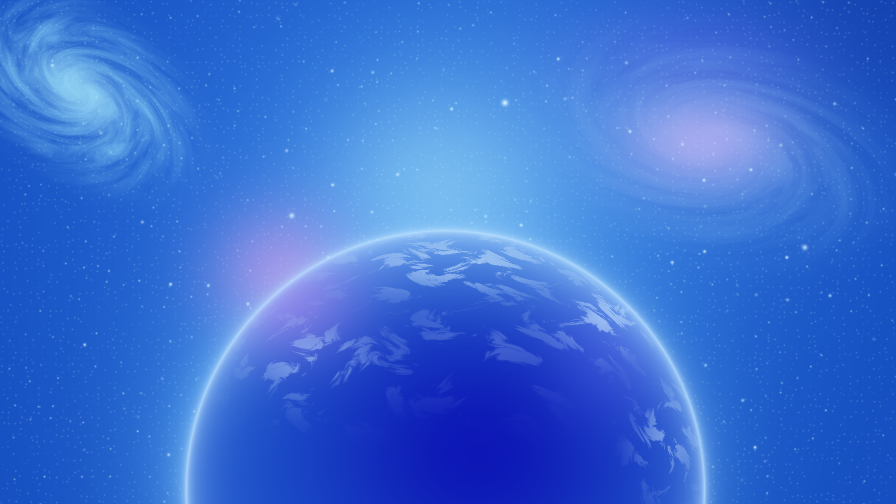
Write a WebGL 1 fragment shader that draws this background.

```glsl
precision highp float;
// A blue planet rising with a glowing rim, between two galaxies and scattered stars.
uniform vec2 u_resolution;

vec2 hash2(vec2 cell) {
  return fract(sin(vec2(dot(cell, vec2(127.1, 311.7)), dot(cell, vec2(269.5, 183.3)))) * 4375.85);
}

// Soft elliptical spot
float blob(vec2 p, vec2 center, vec2 size) {
  vec2 q = (p - center) / size;
  return exp(-dot(q, q));
}

// Warped layered sines, roughly -1 to 1
float waves(vec2 p) {
  float sum = 0.0, amp = 0.5;
  for (int i = 0; i < 6; i++) {
    p += 0.6 * sin(p.yx + float(i) * 1.7);
    sum += amp * sin(p.x) * sin(p.y);
    p = mat2(0.8, 0.6, -0.6, 0.8) * p * 1.8;
    amp *= 0.65;
  }
  return sum;
}

// One star per cell, kept away from the cell borders
float starLayer(vec2 p, float cells, float rarity, float radius) {
  vec2 cell = floor(p * cells);
  vec2 rnd = hash2(cell);
  float d = length(fract(p * cells) - 0.2 - 0.6 * rnd) / cells;
  float lit = hash2(cell + 47.0).x;
  return smoothstep(rarity, 1.0, lit) * exp(-d * d / (radius * radius));
}

// Coordinates in the tilted disc of a galaxy, with its edge near length 1
vec2 discSpace(vec2 p, vec2 center, float tilt, vec2 axes) {
  vec2 d = p - center;
  float c = cos(tilt), s = sin(tilt);
  return vec2(c * d.x - s * d.y, s * d.x + c * d.y) / axes;
}

// Texture wound into spiral arms
float spiral(vec2 q, float winding, float detail) {
  float a = winding * log(length(q) + 0.15);
  return waves(mat2(cos(a), sin(a), -sin(a), cos(a)) * q * detail);
}

vec3 sky(vec2 p, float rimDistance) {
  vec3 col = mix(vec3(0.07, 0.29, 0.74), vec3(0.15, 0.42, 0.85), blob(p, vec2(0.85, 0.6), vec2(0.75, 0.65)));
  col = mix(col, vec3(0.07, 0.23, 0.65), 0.6 * blob(p, vec2(1.78, 1.0), vec2(0.3, 0.25)));

  // Light rising behind the planet
  col = mix(col, vec3(0.31, 0.62, 0.92), 0.65 * blob(p, vec2(0.98, 0.66), vec2(0.42, 0.34)));
  col = mix(col, vec3(0.56, 0.80, 0.95), 0.8 * blob(p, vec2(0.87, 0.60), vec2(0.22, 0.21)));
  float leftSide = 1.0 - smoothstep(0.5, 1.3, p.x);
  col = mix(col, vec3(0.36, 0.68, 0.95), (0.3 + 0.35 * leftSide) * exp(-rimDistance * 9.0));
  col = mix(col, vec3(0.72, 0.59, 0.91), 0.75 * blob(p, vec2(0.56, 0.46), vec2(0.14, 0.13)));

  // Left galaxy: grainy and pale blue
  vec2 q = discSpace(p, vec2(0.157, 0.819), 0.6, vec2(0.27, 0.165));
  float r = length(q);
  float arms = spiral(q, 2.2, 9.0);
  float disc = (1.0 - smoothstep(0.45, 1.2, r)) * clamp(0.42 + 0.6 * arms, 0.0, 1.0);
  col = mix(col, vec3(0.45, 0.73, 0.93), 0.8 * disc + 0.2 * exp(-r * r * 2.0));
  col = mix(col, vec3(0.62, 0.87, 0.97), 0.75 * exp(-r * r * 9.0));

  // Right galaxy: wide faint arms around a lilac core
  q = discSpace(p, vec2(1.41, 0.715), 0.27, vec2(0.35, 0.20));
  r = length(q);
  arms = spiral(q, 3.0, 6.0);
  col = mix(col, vec3(0.31, 0.36, 0.86), 0.55 * blob(p, vec2(1.37, 0.88), vec2(0.24, 0.11)));
  disc = (1.0 - smoothstep(0.5, 1.35, r)) * clamp(0.4 + 0.5 * arms, 0.0, 1.0);
  col = mix(col, vec3(0.42, 0.65, 0.92), 0.5 * disc + 0.25 * exp(-r * r * 1.5));
  col = mix(col, vec3(0.68, 0.68, 0.94), 0.9 * blob(p, vec2(1.395, 0.72), vec2(0.16, 0.095)));

  // Fine dust to bright stars
  float stars = 0.22 * starLayer(p, 85.0, 0.3, 0.0017) + 0.5 * starLayer(p + 3.1, 36.0, 0.6, 0.0020)
              + 0.9 * starLayer(p + 7.7, 13.0, 0.65, 0.0030);
  stars += blob(p, vec2(1.002, 0.796), vec2(0.006)) + 0.8 * blob(p, vec2(0.579, 0.572), vec2(0.005))
         + 0.8 * blob(p, vec2(1.597, 0.509), vec2(0.005));
  return mix(col, vec3(0.80, 0.94, 1.0), min(stars, 1.0));
}

vec3 planet(vec2 p, vec2 n, float rimDistance) {
  vec3 col = mix(vec3(0.11, 0.33, 0.79), vec3(0.05, 0.09, 0.71), blob(p, vec2(0.95, 0.10), vec2(0.32, 0.28)));
  col = mix(col, vec3(0.24, 0.29, 0.86), 0.6 * blob(p, vec2(1.22, 0.32), vec2(0.13, 0.15)));

  // Atmosphere, thickest at the top
  float top = smoothstep(0.1, 1.0, n.y);
  col = mix(col, vec3(0.47, 0.70, 0.95), (0.5 + 0.4 * top) * exp(rimDistance * mix(17.0, 8.0, top)));
  col = mix(col, vec3(0.62, 0.50, 0.92), 0.7 * blob(p, vec2(0.57, 0.41), vec2(0.14, 0.12)));

  // Clouds, squeezed toward the limb
  float r2 = dot(n, n);
  float cover = blob(p, vec2(0.91, 0.48), vec2(0.20, 0.055)) + 0.7 * blob(p, vec2(0.62, 0.28), vec2(0.12, 0.08))
              + 0.9 * blob(p, vec2(1.20, 0.37), vec2(0.08, 0.06)) + 0.7 * blob(p, vec2(1.32, 0.13), vec2(0.06, 0.10))
              + 0.35 * blob(p, vec2(0.95, 0.32), vec2(0.20, 0.10));
  float density = waves(n * (1.0 + 0.8 * r2 * r2) * vec2(11.0, 16.0) + 2.0);
  float clouds = smoothstep(0.12, 0.5, density + 0.25 * cover - 0.1) * min(cover, 1.0);
  return mix(col, vec3(0.70, 0.83, 0.97), 0.75 * clouds);
}

void main() {
  vec2 p = (gl_FragCoord.xy - 0.5 * u_resolution) / u_resolution.y + vec2(0.889, 0.5);
  vec2 n = (p - vec2(0.884, 0.028)) / 0.514;
  float rimDistance = (length(n) - 1.0) * 0.514;
  float edge = 1.5 / u_resolution.y;
  vec3 col = mix(planet(p, n, min(rimDistance, 0.0)), sky(p, max(rimDistance, 0.0)),
                 smoothstep(-edge, edge, rimDistance));

  // Bright rim line and its soft bloom
  float rim = 0.5 * exp(-abs(rimDistance) * 160.0) + 0.32 * exp(-abs(rimDistance) * 40.0);
  gl_FragColor = vec4(mix(col, vec3(0.74, 0.89, 1.0), rim), 1.0);
}
```
